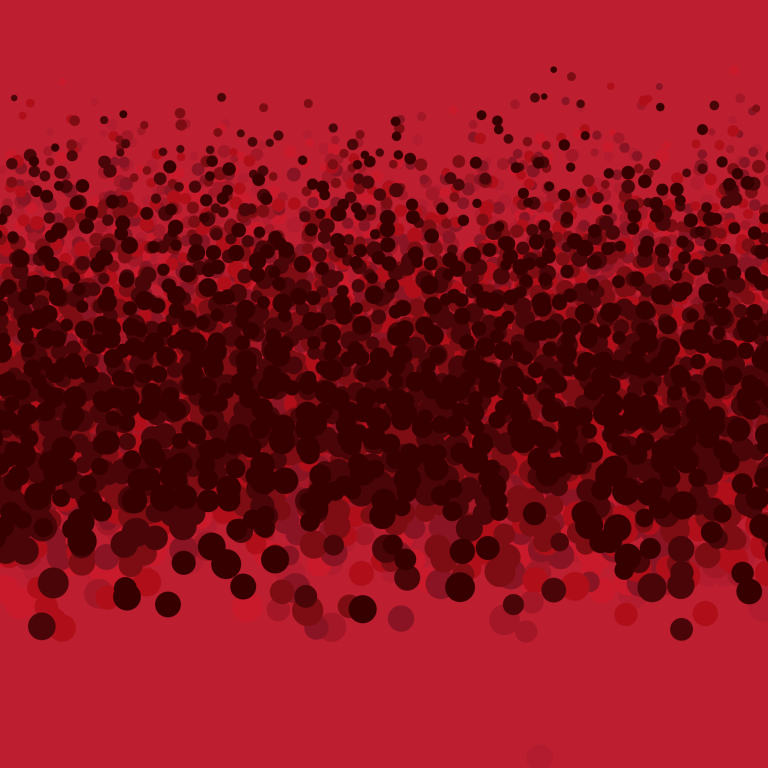
Write a WebGL 1 fragment shader that draws this background.

```glsl
precision highp float;
// A wide band of overlapping round droplets in deep reds on a crimson ground.

uniform vec2 u_resolution;

// Three random values in 0..1 for a cell of a layer
vec3 hash3(vec2 cell, float seed) {
  vec3 q = fract(vec3(cell.xyx + seed * 17.3) * vec3(0.1031, 0.1030, 0.0973));
  q += dot(q, q.yxz + 33.33);
  return fract((q.xxy + q.yzz) * q.zyx);
}

// Chance that a cell at height y holds a droplet: sharp below, fading above
float density(float y) {
  float lower = pow(smoothstep(0.13, 0.50, y), 1.5);
  float upper = smoothstep(0.92, 0.50, y);
  return 0.92 * lower * upper;
}

// Coverage of one layer of jittered droplets, larger towards the bottom
float droplets(vec2 p, float seed) {
  const float CELLS = 44.0;
  float pixel = 1.0 / u_resolution.y;
  vec2 home = floor(p * CELLS);
  float coverage = 0.0;
  for (int j = -1; j <= 1; j++) {
    for (int i = -1; i <= 1; i++) {
      vec2 cell = home + vec2(float(i), float(j));
      vec3 rnd = hash3(cell + 60.0, seed);
      vec2 center = (cell + rnd.xy) / CELLS;
      float present = step(rnd.z, density(center.y));
      float size = hash3(cell + 60.0, seed + 9.7).x;
      float radius = mix(0.0185, 0.0053, clamp((center.y - 0.2) / 0.7, 0.0, 1.0));
      radius *= mix(0.72, 1.18, size);
      float edge = length(p - center) - radius;
      coverage = max(coverage, present * smoothstep(0.75 * pixel, -0.75 * pixel, edge));
    }
  }
  return coverage;
}

void main() {
  vec2 p = gl_FragCoord.xy / u_resolution.y;

  // Crimson ground
  vec3 color = vec3(0.74, 0.12, 0.19);

  // Soft layers close to the ground colour
  color = mix(color, vec3(0.70, 0.11, 0.18), droplets(p, 1.0));
  color = mix(color, vec3(0.79, 0.10, 0.17), droplets(p, 2.0));

  // Wine and scarlet layers
  color = mix(color, vec3(0.64, 0.09, 0.15), droplets(p, 3.0));
  color = mix(color, vec3(0.54, 0.08, 0.14), droplets(p, 4.0));
  color = mix(color, vec3(0.69, 0.06, 0.10), droplets(p, 5.0));

  // Dark layers in front
  color = mix(color, vec3(0.49, 0.05, 0.07), droplets(p, 6.0));
  color = mix(color, vec3(0.29, 0.02, 0.03), droplets(p, 7.0));
  color = mix(color, vec3(0.21, 0.00, 0.00), droplets(p, 8.0));

  gl_FragColor = vec4(color, 1.0);
}
```
